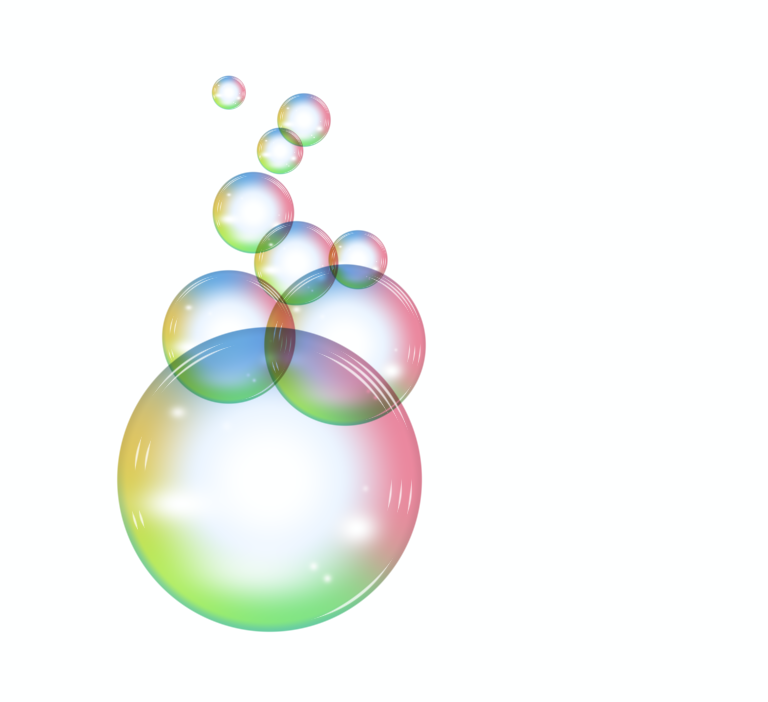
Write a WebGL 1 fragment shader that draws this background.

```glsl
precision highp float;
// Rainbow soap bubbles rising in an overlapping cluster on white.
uniform vec2 u_resolution;

const float PI = 3.14159;
const vec3 PAPER = vec3(0.995, 1.0, 1.0);
const vec3 CORE_BLUE = vec3(0.91, 0.95, 1.0);
const vec3 PINK = vec3(0.93, 0.53, 0.62);
const vec3 BLUE = vec3(0.34, 0.67, 0.94);
const vec3 ORANGE = vec3(0.94, 0.76, 0.35);
const vec3 LIME = vec3(0.69, 0.95, 0.33);
const vec3 GREEN = vec3(0.48, 0.90, 0.53);
const vec3 RIM_TEAL = vec3(0.40, 0.84, 0.78);
const float HUE_FOCUS = 4.5;     // how tightly each hue holds its angle
const float FILM_INNER = 0.52;   // radius where the coloured film begins
const float FILM_OUTER = 1.0;
const float GLOSS_STRENGTH = 0.75;

// Signed angle from b to a, in -PI..PI
float angleDiff(float a, float b) {
  return mod(a - b + PI, 2.0 * PI) - PI;
}

// Colour in rgb and its weight in a, strongest at the given angle
vec4 hueAt(vec3 colour, float angle, float centre) {
  return vec4(colour, 1.0) * exp(HUE_FOCUS * (cos(angle - centre) - 1.0));
}

vec3 filmColour(float angle) {
  vec4 sum = hueAt(PINK, angle, 0.05) + hueAt(PINK, angle, 0.65)
           + hueAt(BLUE, angle, 1.75) + hueAt(ORANGE, angle, 2.95)
           + hueAt(LIME, angle, 3.85) + hueAt(GREEN, angle, 4.85);
  return sum.rgb / sum.a;
}

// Soft elliptical glow
float glow(vec2 q, vec2 centre, vec2 size) {
  vec2 d = (q - centre) / size;
  return exp(-dot(d, d));
}

// Curved streak that tapers at both ends
float arc(vec2 polar, float radius, float centre, float halfSpan, float width, float aa) {
  float t = angleDiff(polar.y, centre) / halfSpan;
  float w = width * (1.0 - t * t);
  return 1.0 - smoothstep(w - aa, w + aa, abs(polar.x - radius));
}

// Light let through the bubble
vec3 bubbleTint(vec2 q, vec2 polar) {
  float film = smoothstep(FILM_INNER, FILM_OUTER, polar.x + 0.07);
  vec3 tint = mix(vec3(1.0), CORE_BLUE, smoothstep(0.15, 0.6, polar.x));
  tint = mix(tint, filmColour(polar.y), film);

  // Teal lower edge and a slightly deeper outline
  float low = smoothstep(0.2, 0.9, cos(polar.y - 4.3));
  float rim = smoothstep(0.93, 1.0, polar.x);
  tint = mix(tint, RIM_TEAL, 0.65 * rim * low);
  tint *= 1.0 - 0.07 * rim;

  // Cloudy white reflections
  float cloud = glow(q, vec2(-0.57, -0.16), vec2(0.25, 0.11))
              + glow(q, vec2(0.57, -0.32), vec2(0.13, 0.10))
              + 0.6 * glow(q, vec2(-0.1, -0.60), vec2(0.40, 0.16));
  return mix(tint, vec3(1.0), min(cloud, 1.0));
}

// Bright surface marks
float bubbleGloss(vec2 q, vec2 polar, float aa) {
  float marks = 0.0;
  for (int i = 0; i < 3; i++) {
    float k = float(i);
    marks += arc(polar, 0.89 + 0.037 * k, 0.86 - 0.08 * k, 0.30, 0.009, aa);
    marks += arc(polar, 0.80 + 0.066 * k, -0.13, 0.10, 0.006, aa);
  }
  for (int i = 0; i < 2; i++) {
    float k = float(i);
    marks += arc(polar, 0.91 + 0.035 * k, 2.15 + 0.06 * k, 0.25, 0.007, aa);
    marks += arc(polar, 0.82 + 0.065 * k, 2.95, 0.11, 0.007, aa);
    marks += arc(polar, 0.88 + 0.045 * k, 3.44, 0.06, 0.007, aa);
    marks += glow(q, vec2(0.29, -0.57) + k * vec2(0.09, -0.08), vec2(0.027));
  }
  marks += arc(polar, 0.96, -0.92, 0.30, 0.010, aa);
  marks += glow(q, vec2(-0.60, 0.44), vec2(0.05, 0.038));
  marks += 0.5 * glow(q, vec2(-0.28, 0.35), vec2(0.03));
  marks += 0.6 * glow(q, vec2(0.63, -0.06), vec2(0.02));
  return GLOSS_STRENGTH * min(marks, 1.0);
}

// Layers one transparent bubble over the colour behind it
vec3 addBubble(vec3 behind, vec2 p, vec2 centre, float radius) {
  vec2 q = (p - centre) / radius;
  float aa = 1.0 / (u_resolution.y * radius);
  vec2 polar = vec2(length(q), atan(q.y, q.x + 1e-5));
  float cover = 1.0 - smoothstep(1.0 - aa, 1.0 + aa, polar.x);
  vec3 lit = mix(behind * bubbleTint(q, polar), vec3(1.0), bubbleGloss(q, polar, aa));
  return mix(behind, lit, cover);
}

void main() {
  vec2 p = gl_FragCoord.xy / u_resolution.y;
  vec3 colour = PAPER;

  // Rising trail
  colour = addBubble(colour, p, vec2(0.326, 0.868), 0.024);
  colour = addBubble(colour, p, vec2(0.433, 0.829), 0.038);
  colour = addBubble(colour, p, vec2(0.399, 0.785), 0.033);
  colour = addBubble(colour, p, vec2(0.361, 0.697), 0.058);
  colour = addBubble(colour, p, vec2(0.422, 0.625), 0.060);
  colour = addBubble(colour, p, vec2(0.510, 0.630), 0.042);

  // Large cluster
  colour = addBubble(colour, p, vec2(0.326, 0.520), 0.095);
  colour = addBubble(colour, p, vec2(0.4915, 0.5085), 0.115);
  colour = addBubble(colour, p, vec2(0.384, 0.317), 0.217);

  gl_FragColor = vec4(colour, 1.0);
}
```
